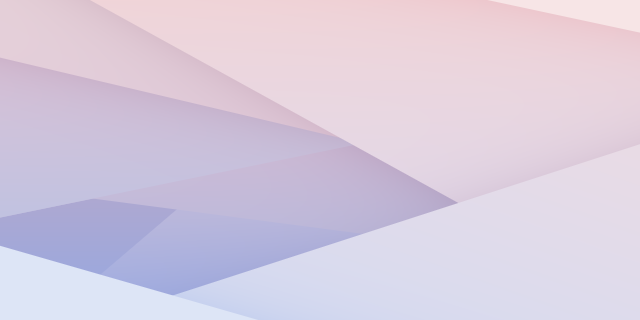
A WebGL 2 fragment shader for this background:

```glsl
#version 300 es
precision highp float;

uniform vec2 u_resolution;
out vec4 fragColor;

#define SHADOW_WIDTH 0.085
#define SHADOW_PLUM vec3(0.055, 0.085, 0.065)
#define SHADOW_ROSE vec3(0.010, 0.065, 0.055)
#define SHADOW_BLUE vec3(0.065, 0.045, 0.012)
#define CORNER_COLOR vec3(0.967, 0.899, 0.902)
#define FLOOR_COLOR vec3(0.867, 0.897, 0.965)

// Signed distance to the line a-b, positive on its left.
float side(vec2 p, vec2 a, vec2 b) {
    vec2 along = normalize(b - a);
    return dot(p - a, vec2(-along.y, along.x));
}

// Coverage of a half-plane or facet with a one-pixel soft edge.
float cover(float d) {
    return clamp(d * u_resolution.y + 0.5, 0.0, 1.0);
}

// Gradient from low to high between heights y0 and y1.
vec3 ramp(vec3 low, vec3 high, float y0, float y1, float y) {
    return mix(low, high, clamp((y - y0) / (y1 - y0), 0.0, 1.0));
}

// Soft tinted shadow falling off with distance from an edge.
vec3 shadow(vec3 tint, float d) {
    return 1.0 - tint * exp(-max(d, 0.0) / SHADOW_WIDTH);
}

void main() {
    vec2 p = gl_FragCoord.xy / u_resolution.y;

    // Folds, each positive above its line.
    float diagonal = side(p, vec2(0.281, 1.0), vec2(1.430, 0.367));
    float upperFold = side(p, vec2(0.0, 0.820), vec2(1.068, 0.568));
    float middleFold = side(p, vec2(0.0, 0.320), vec2(1.107, 0.547));
    float lowerFold = side(p, vec2(0.286, 0.380), vec2(1.120, 0.271));
    float crease = side(p, vec2(0.315, 0.143), vec2(0.547, 0.341));
    float rightRise = side(p, vec2(0.544, 0.078), vec2(2.0, 0.5495));
    float floorEdge = side(p, vec2(0.0, 0.232), vec2(0.807, 0.0));
    float cornerEdge = side(p, vec2(1.523, 1.0), vec2(2.0, 0.898));

    // Central wedge.
    vec3 color = ramp(vec3(0.74, 0.73, 0.86), vec3(0.80, 0.735, 0.84), 0.27, 0.52, p.y);
    color *= shadow(SHADOW_PLUM, -diagonal) * shadow(SHADOW_PLUM * 0.4, rightRise);

    // Blue facets beneath the wedge, split by the crease.
    vec3 blueLeft = ramp(vec3(0.62, 0.66, 0.86), vec3(0.68, 0.66, 0.82), 0.15, 0.38, p.y);
    vec3 blueRight = ramp(vec3(0.635, 0.685, 0.885), vec3(0.73, 0.72, 0.86), 0.08, 0.33, p.y);
    blueRight *= shadow(SHADOW_PLUM * 0.4, rightRise);
    vec3 blue = mix(blueRight, blueLeft, cover(crease));
    color = mix(color, blue, cover(min(-middleFold, -lowerFold)));

    // Mauve band on the left.
    vec3 band = ramp(vec3(0.755, 0.76, 0.88), vec3(0.85, 0.77, 0.85), 0.32, 0.80, p.y);
    band *= shadow(SHADOW_PLUM, -upperFold);
    color = mix(color, band, cover(middleFold));

    // Pale upper left sheet.
    vec3 sheet = ramp(vec3(0.88, 0.795, 0.855), vec3(0.905, 0.825, 0.855), 0.57, 1.0, p.y);
    sheet *= shadow(SHADOW_PLUM, -diagonal);
    color = mix(color, sheet, cover(upperFold));

    // Large rose sheet with its bright corner.
    vec3 rose = ramp(vec3(0.89, 0.85, 0.91), vec3(0.94, 0.835, 0.85), 0.37, 1.0, p.y);
    rose *= shadow(SHADOW_PLUM * 0.8, rightRise) * shadow(SHADOW_ROSE, -cornerEdge);
    color = mix(color, rose, cover(diagonal));
    color = mix(color, CORNER_COLOR, cover(cornerEdge));

    // Lower right sheet, warming towards the upper right.
    float warmth = p.y + 0.36 * (p.x - 0.6);
    vec3 lower = ramp(vec3(0.83, 0.86, 0.95), vec3(0.91, 0.86, 0.90), 0.0, 1.0, warmth);
    lower *= shadow(SHADOW_BLUE, floorEdge);
    color = mix(color, lower, cover(-rightRise));

    // Pale floor at the lower left.
    color = mix(color, FLOOR_COLOR, cover(-floorEdge));

    fragColor = vec4(color, 1.0);
}
```
